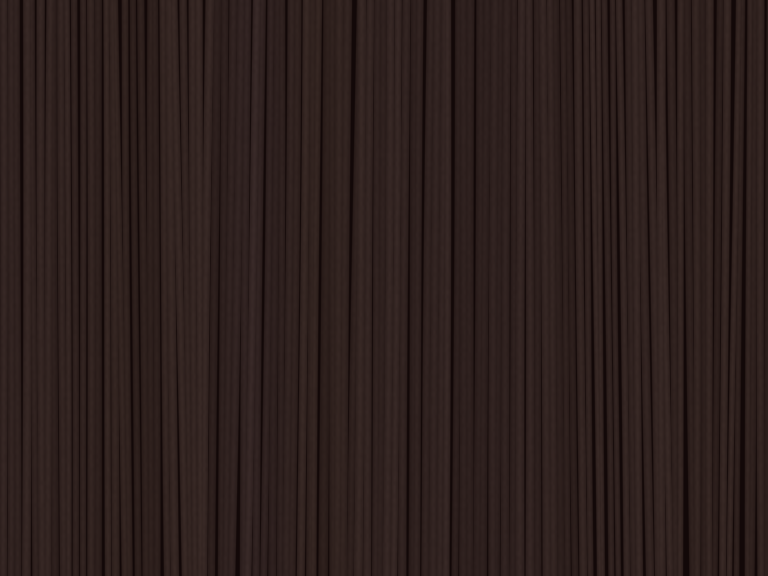
Give the GLSL for this texture, as a WebGL 1 fragment shader.

```glsl
precision highp float;
// Dense curtain of thin dark brown strands hanging almost vertically.
uniform vec2 u_resolution;

float hash(float n) {
  return fract(sin(n * 12.9898) * 43758.5453);
}

float hash2(vec2 p) {
  return fract(sin(dot(p, vec2(12.9898, 78.233))) * 43758.5453);
}

float noise(float x) {
  float cell = floor(x);
  float f = fract(x);
  return mix(hash(cell), hash(cell + 1.0), f * f * (3.0 - 2.0 * f));
}

float grain(vec2 p) {
  vec2 cell = floor(p);
  vec2 f = fract(p);
  f *= f * (3.0 - 2.0 * f);
  float low = mix(hash2(cell), hash2(cell + vec2(1.0, 0.0)), f.x);
  float high = mix(hash2(cell + vec2(0.0, 1.0)), hash2(cell + 1.0), f.x);
  return mix(low, high, f.y);
}

void main() {
  vec2 uv = gl_FragCoord.xy / u_resolution.y;
  float density = 79.0;
  float height = uv.y - 0.5;

  // Whole bundles lean together
  float across = uv.x * density + (noise(uv.x * 7.0 + 3.0) - 0.5) * height * 2.6;
  float soft = max(0.12, 0.6 * density / u_resolution.y);

  // The brightest of the overlapping strands wins, leaving dark gaps
  float tone = 0.0;
  float winner = 0.0;
  for (int i = -2; i <= 2; i++) {
    float id = floor(across) + float(i);
    float lean = hash(id + 17.3) - 0.5;
    float center = id + 0.5 + (hash(id + 5.1) - 0.5) * 0.48;
    center += lean * lean * lean * 7.0 * height;
    center += 0.09 * sin(uv.y * 3.5 + hash(id + 41.7) * 6.283);

    float looseness = noise(id * 0.11 + 60.0);
    float halfWidth = mix(0.59, 0.44, looseness) + (hash(id + 29.9) - 0.5) * 0.16;
    float d = abs(across - center);
    float top = mix(0.69, 0.98, hash(id + 83.2));
    float strand = top * mix(1.0, 0.74, smoothstep(0.0, halfWidth, d));
    strand *= 1.0 - smoothstep(halfWidth - soft, halfWidth + soft, d);
    if (strand > tone) {
      tone = strand;
      winner = id;
    }
  }

  // Faint fibre grain and slow changes of light
  tone *= 0.95 + 0.1 * grain(uv * vec2(260.0, 130.0));
  tone *= 0.95 + 0.1 * noise(uv.x * 5.0 + 20.0);

  vec3 gapColor = vec3(0.072, 0.032, 0.030);
  vec3 strandColor = vec3(0.226, 0.166, 0.154);
  vec3 color = mix(gapColor, strandColor, tone);

  // Strands drift between warm and cool; a rare one is violet
  float warmth = noise(uv.x * 9.0 + 35.0) - 0.5;
  color += vec3(0.004, 0.002, -0.012) * warmth * tone;
  float violet = step(0.985, hash(winner + 7.7));
  color += vec3(0.0, 0.0, 0.03) * violet * tone;

  gl_FragColor = vec4(color, 1.0);
}
```
